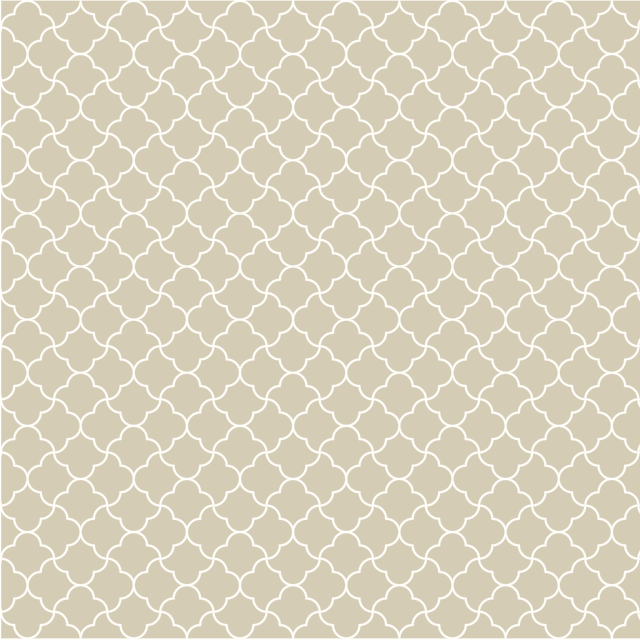
This pattern is drawn by a Shadertoy shader. Its source:

```glsl
// Scalloped trellis: thin white lines on warm beige, six repeats each way.
// One square cell is mirrored over the plane; inside it a two-scallop edge
// built from quarter circles is turned four times about the cell centre.

const vec3 BEIGE = vec3(0.83, 0.80, 0.71);
const vec3 WHITE = vec3(1.00, 0.995, 0.98);
const float REPEAT = 0.166;               // width of one full repeat
const float RADIUS = REPEAT / 8.0;        // scallop radius
const float HALF_LINE = 0.00177;          // half the line width
const vec2 ORIGIN = vec2(0.0430, 0.0026); // a point where two lobes touch
const vec2 MARGIN_LOW = vec2(0.0019, 0.0026);
const float MARGIN_TOP = 0.0010;

// Distance to the unit quarter circle running from (0,-1) to (1,0).
float quarterArc(vec2 p, vec2 centre) {
    vec2 v = p - centre;
    if (v.x >= 0.0 && v.y <= 0.0) return abs(length(v) - 1.0);
    return min(length(v - vec2(0.0, -1.0)), length(v - vec2(1.0, 0.0)));
}

// Distance to one edge: two scallops from the cell corner to its centre.
float scallopEdge(vec2 p) {
    return min(quarterArc(p, vec2(-2.0, -1.0)), quarterArc(p, vec2(-1.0, 0.0)));
}

// Distance to the trellis, with p measured in scallop radii.
float trellis(vec2 p) {
    vec2 q = abs(mod(p + 4.0, 8.0) - 4.0) - 2.0;
    float d = 8.0;
    for (int turn = 0; turn < 4; turn++) {
        d = min(d, scallopEdge(q));
        q = vec2(-q.y, q.x);
    }
    return d;
}

// Antialiased coverage of the region where the distance d is negative.
float coverage(float d, float pixel) {
    return clamp(0.5 - d / pixel, 0.0, 1.0);
}

void mainImage(out vec4 fragColor, in vec2 fragCoord) {
    float pixel = 1.0 / iResolution.y;
    vec2 uv = fragCoord * pixel;

    // Trellis lines
    float lineDist = trellis((uv - ORIGIN) / RADIUS) * RADIUS - HALF_LINE;
    float ink = coverage(lineDist, 1.2 * pixel);

    // Hairline margin at the left, bottom and top
    vec2 low = uv - MARGIN_LOW;
    float marginDist = min(min(low.x, low.y), 1.0 - MARGIN_TOP - uv.y);
    ink = max(ink, coverage(marginDist, pixel));

    fragColor = vec4(mix(BEIGE, WHITE, ink), 1.0);
}
```
